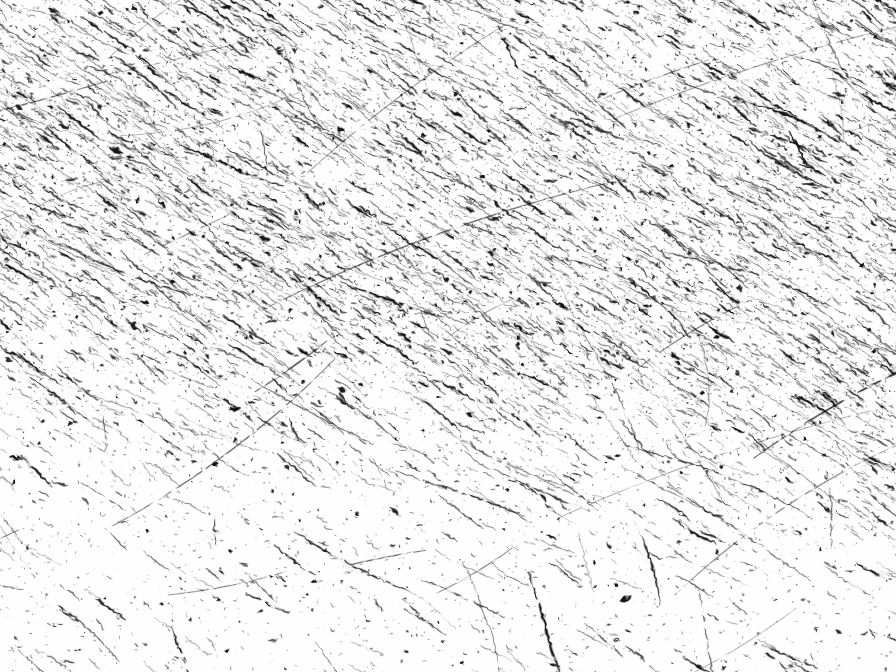
Give the GLSL for this texture, as a WebGL 1 fragment shader.

```glsl
precision highp float;
uniform vec2 u_resolution;

const vec3 PAPER = vec3(0.995);
const vec3 INK = vec3(0.05);
const float SOFTNESS = 0.0017;   // edge blur, in canvas heights
const float GRAIN_ANGLE = -0.53; // main scratch direction, radians
const float CROSS_ANGLE = 0.42;  // long rising scratches
const float STEEP_ANGLE = -1.08; // hairs in the lower part
const float FINE_WIDTH = 0.0009;
const float BOLD_WIDTH = 0.0012;
const float HAIR_WIDTH = 0.0006;
const float SPECK_WIDTH = 0.0013;
const float DUST_WIDTH = 0.0004;
const float WOBBLE = 0.004;
const float ROUGHNESS = 0.0034;
const vec2 SKIP_SCALE = vec2(130.0, 330.0);

float hash(vec2 p) {
    return fract(sin(dot(p, vec2(127.1, 311.7))) * 43758.5453);
}

float noise(vec2 p) {
    vec2 i = floor(p);
    vec2 f = fract(p);
    f = f * f * (3.0 - 2.0 * f);
    float low = mix(hash(i), hash(i + vec2(1.0, 0.0)), f.x);
    float high = mix(hash(i + vec2(0.0, 1.0)), hash(i + 1.0), f.x);
    return mix(low, high, f.y);
}

mat2 rotation(float angle) {
    float c = cos(angle);
    float s = sin(angle);
    return mat2(c, -s, s, c);
}

// Wear is heavy in a band sinking to the right and thin at the bottom
float wear(vec2 p) {
    float height = p.y + 0.10 * (p.x - 0.67);
    float band = exp(-pow((height - 0.64) / 0.22, 2.0));
    float upper = smoothstep(0.12, 0.58, height);
    vec2 g = rotation(GRAIN_ANGLE) * p;
    float patches = noise(g * vec2(5.0, 9.0) + 3.0) * 0.5 + noise(g * vec2(14.0, 26.0) + 9.0) * 0.5;
    return clamp((0.55 * upper + 0.45 * band) * (0.1 + 1.75 * patches), 0.0, 1.0);
}

// One tapered, bent stroke per cell; amount is its chance at low and high wear
float scratches(vec2 p, float angle, vec2 cell, float reach, float width,
                float spread, vec2 amount, float seed) {
    mat2 turn = rotation(angle);
    vec2 q = turn * p;
    vec2 home = floor(q / cell);
    float soft = max(SOFTNESS, 0.75 / u_resolution.y);
    float ink = 0.0;
    for (int j = -1; j <= 1; j++) {
        for (int i = -1; i <= 1; i++) {
            vec2 id = home + vec2(float(i), float(j));
            vec2 key = id + seed;
            vec2 jitter = vec2(hash(key), hash(key + 17.3));
            vec2 center = (id + jitter) * cell;
            float size = hash(key + 31.7);
            float tone = hash(key + 47.1);
            float tilt = hash(key + 59.9) - 0.5;
            float bend = hash(key + 73.3) - 0.5;
            float chance = mix(amount.x, amount.y, wear(center * turn));
            float halfLength = cell.x * reach * mix(0.15, 1.0, size * size);
            vec2 local = rotation(tilt * spread) * (q - center);
            float along = local.x / halfLength;
            local.y -= bend * 0.22 * halfLength * along * along;
            float taper = 1.0 - 0.7 * min(along * along, 1.0);
            float thickness = width * mix(0.5, 2.3, tone * tone * tone) * taper;
            float gap = length(vec2(max(abs(local.x) - halfLength, 0.0), local.y));
            float stroke = 1.0 - smoothstep(thickness - soft, thickness + soft, gap);
            stroke *= mix(0.45, 1.0, tone) * step(hash(key + 91.9), chance);
            ink = max(ink, stroke);
        }
    }
    // Skips break each scratch into flecks
    float skips = noise(q * SKIP_SCALE + seed);
    float lifts = noise(q * SKIP_SCALE * 0.3 + seed);
    return ink * smoothstep(0.28, 0.58, 0.65 * skips + 0.35 * lifts + 0.05);
}

void main() {
    vec2 p = gl_FragCoord.xy / u_resolution.y;

    // Hand-made unevenness
    vec2 drift = vec2(noise(p * 22.0), noise(p * 22.0 + 40.0)) - 0.5;
    vec2 rough = vec2(noise(p * 210.0), noise(p * 210.0 + 60.0)) - 0.5;
    vec2 r = p + drift * WOBBLE + rough * ROUGHNESS;

    // Main grain, from fine to bold
    float clear = 1.0;
    clear *= 1.0 - scratches(r, GRAIN_ANGLE, vec2(0.052, 0.012), 0.75, FINE_WIDTH, 0.4, vec2(0.08, 1.0), 3.0);
    clear *= 1.0 - scratches(r, GRAIN_ANGLE - 0.1, vec2(0.070, 0.014), 0.75, FINE_WIDTH, 0.35, vec2(0.08, 1.0), 13.0);
    clear *= 1.0 - scratches(r, GRAIN_ANGLE + 0.04, vec2(0.19, 0.045), 0.8, FINE_WIDTH, 0.35, vec2(0.4, 0.9), 23.0);
    clear *= 1.0 - scratches(r, GRAIN_ANGLE, vec2(0.036, 0.026), 0.32, BOLD_WIDTH, 1.1, vec2(0.2, 0.85), 29.0);

    // Long crossing scratches and steep hairs
    clear *= 1.0 - scratches(p, CROSS_ANGLE, vec2(0.42, 0.11), 0.85, HAIR_WIDTH, 0.45, vec2(0.4, 0.95), 37.0);
    clear *= 1.0 - scratches(r, STEEP_ANGLE, vec2(0.18, 0.09), 0.6, FINE_WIDTH, 0.9, vec2(0.8, 0.35), 43.0);

    // Specks, blots and dust
    clear *= 1.0 - scratches(r, GRAIN_ANGLE, vec2(0.020, 0.016), 0.2, SPECK_WIDTH, 2.2, vec2(0.2, 0.65), 53.0);
    clear *= 1.0 - scratches(r, GRAIN_ANGLE + 0.2, vec2(0.075, 0.06), 0.13, SPECK_WIDTH * 1.7, 1.8, vec2(0.3, 0.7), 67.0);
    clear *= 1.0 - scratches(r, GRAIN_ANGLE, vec2(0.010, 0.008), 0.2, DUST_WIDTH, 2.6, vec2(0.22, 0.75), 79.0);

    gl_FragColor = vec4(mix(INK, PAPER, clear), 1.0);
}
```
